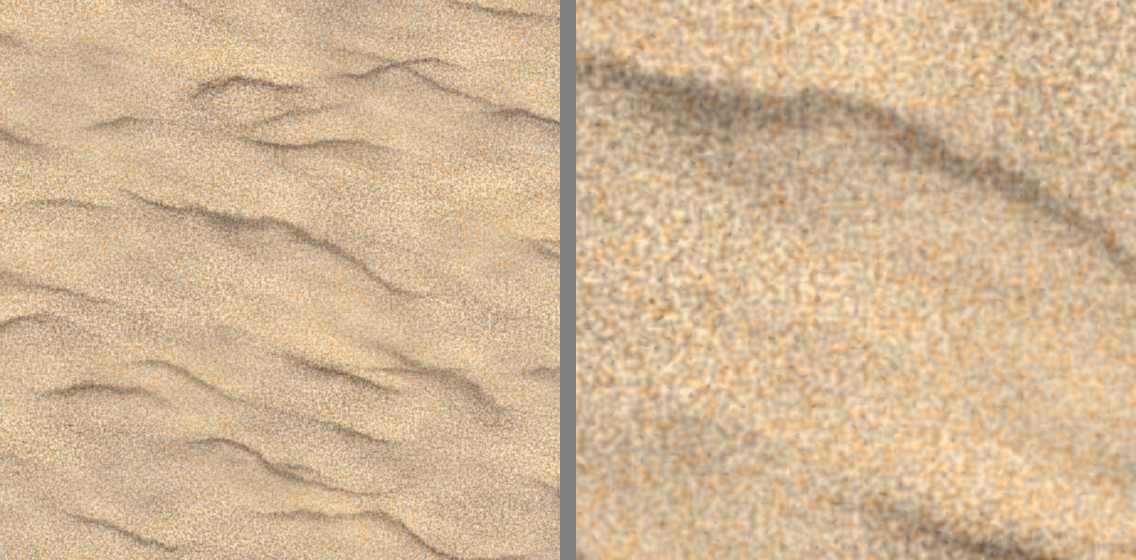
Left: the whole. Right: its middle third, enlarged.
A Shadertoy shader for this texture:

```glsl
// Wind-rippled dry sand: broken, wavy crests with a thin dark crease, a soft
// shadow below and a lit brow above, covered by fine multi-coloured grains.
// Ripples are warped repeating rows; everything else is layered gradient noise.

const float TAU = 6.28319;
const vec3 SHADOW_SAND = vec3(0.45, 0.375, 0.31);
const vec3 LIT_SAND    = vec3(0.93, 0.835, 0.70);
const vec3 WARM_SHIFT  = vec3(0.015, -0.03, -0.07);

// Unit gradient direction for a lattice cell
vec2 cellGradient(ivec2 cell) {
    uint h = (uint(cell.x) * 1597334673u) ^ (uint(cell.y) * 3812015801u);
    h = (h ^ (h >> 15)) * 1597334673u;
    h = (h ^ (h >> 13)) * 3812015801u;
    h ^= h >> 16;
    float angle = TAU * float(h & 65535u) / 65536.0;
    return vec2(cos(angle), sin(angle));
}

// Gradient noise, about -0.7 to 0.7
float gradientNoise(vec2 p) {
    vec2 base = floor(p);
    vec2 f = p - base;
    ivec2 cell = ivec2(base);
    vec2 u = f * f * f * (f * (f * 6.0 - 15.0) + 10.0);
    float a = dot(cellGradient(cell), f);
    float b = dot(cellGradient(cell + ivec2(1, 0)), f - vec2(1.0, 0.0));
    float c = dot(cellGradient(cell + ivec2(0, 1)), f - vec2(0.0, 1.0));
    float d = dot(cellGradient(cell + ivec2(1, 1)), f - vec2(1.0, 1.0));
    return mix(mix(a, b, u.x), mix(c, d, u.x), u.y);
}

float fractalNoise(vec2 p, int octaves) {
    float sum = 0.0, amplitude = 1.0;
    for (int i = 0; i < octaves; i++) {
        sum += amplitude * gradientNoise(p);
        p = p * 2.03 + vec2(17.3, 9.1);
        amplitude *= 0.5;
    }
    return sum;
}

// Vertical displacement that makes the crests wander
float crestWarp(vec2 p, float seed) {
    return 0.10 * gradientNoise(p * vec2(3.2, 3.6) + seed)
         + 0.025 * gradientNoise(p * vec2(9.0, 8.0) + seed * 1.7)
         + 0.007 * gradientNoise(p * 38.0 + seed);
}

// One set of broken crests: x = crease, y = soft shadow, z = lit brow
vec3 ripples(vec2 p, float rows, float tilt, float seed) {
    float v = (p.y + tilt * p.x + crestWarp(p, seed)) * rows;
    float row = floor(v + 0.5);
    float offset = v - row;
    float above = offset / rows;
    float presence = gradientNoise(vec2(p.x * 3.4 + seed, row * 7.31 + seed));
    float creaseMask = smoothstep(-0.02, 0.36, presence);
    float shadowMask = smoothstep(-0.2, 0.32, presence);
    float rowFade = 1.0 - smoothstep(0.28, 0.5, abs(offset));

    float width = (above > 0.0 ? 0.0055 : 0.0105) * mix(0.6, 1.0, creaseMask);
    float crease = exp(-above * above / (width * width)) * creaseMask;
    float below = 1.0 - smoothstep(-0.006, 0.008, above);
    float shadow = below * exp(min(above, 0.0) / 0.028) * shadowMask;
    float browDistance = (above - 0.032) / 0.024;
    float brow = exp(-browDistance * browDistance) * shadowMask;
    return vec3(crease, shadow, brow) * rowFade;
}

// Fine sand grains, centred on zero
float grains(vec2 p) {
    float fine = 0.36 * gradientNoise(p * 227.0) + 0.25 * gradientNoise(p * 131.0 + 40.0);
    float speck = gradientNoise(p * 173.0 + 90.0);
    float glints = smoothstep(0.32, 0.55, speck);
    float pits = smoothstep(0.32, 0.55, -speck);
    return fine + 0.16 * glints - 0.22 * pits;
}

void mainImage(out vec4 fragColor, in vec2 fragCoord) {
    vec2 p = fragCoord / iResolution.y;

    // Three overlapping ripple sets, from broad to short
    vec3 relief = vec3(0.0);
    for (int i = 0; i < 3; i++) {
        float k = float(i);
        float strength = 1.0 - 0.15 * k;
        vec3 layer = ripples(p, 4.6 + 1.5 * k, 0.10 + 0.07 * k, 5.37 + 23.7 * k);
        relief = max(relief, layer * strength);
    }

    // Gentle swells and small streaky bumps
    vec2 slanted = vec2(p.x, p.y + 0.18 * p.x);
    float swell = fractalNoise(slanted * vec2(2.5, 5.5) + 31.0, 2);
    float bumps = fractalNoise(slanted * vec2(9.0, 21.0) + 63.0, 3);
    float roughness = 1.0 + 0.7 * gradientNoise(slanted * vec2(4.0, 7.0) + 11.0);

    // Light level
    float light = 0.80 + 0.13 * swell + 0.17 * bumps;
    light += 0.08 * relief.z - 0.22 * relief.y - 0.40 * relief.x;
    light += grains(p) * roughness;

    // Ochre grains, densest on the brows
    float tint = gradientNoise(p * 151.0 + 7.0) + 0.5 * gradientNoise(p * 67.0 + 19.0);
    float patches = 0.25 * swell + 0.16 * relief.z - 0.12 * relief.y;
    float warmth = smoothstep(-0.25, 0.65, tint + patches);

    vec3 color = mix(SHADOW_SAND, LIT_SAND, clamp(light, -0.35, 1.12));
    color += WARM_SHIFT * (1.7 * warmth - 0.2);
    fragColor = vec4(clamp(color, 0.0, 1.0), 1.0);
}
```
